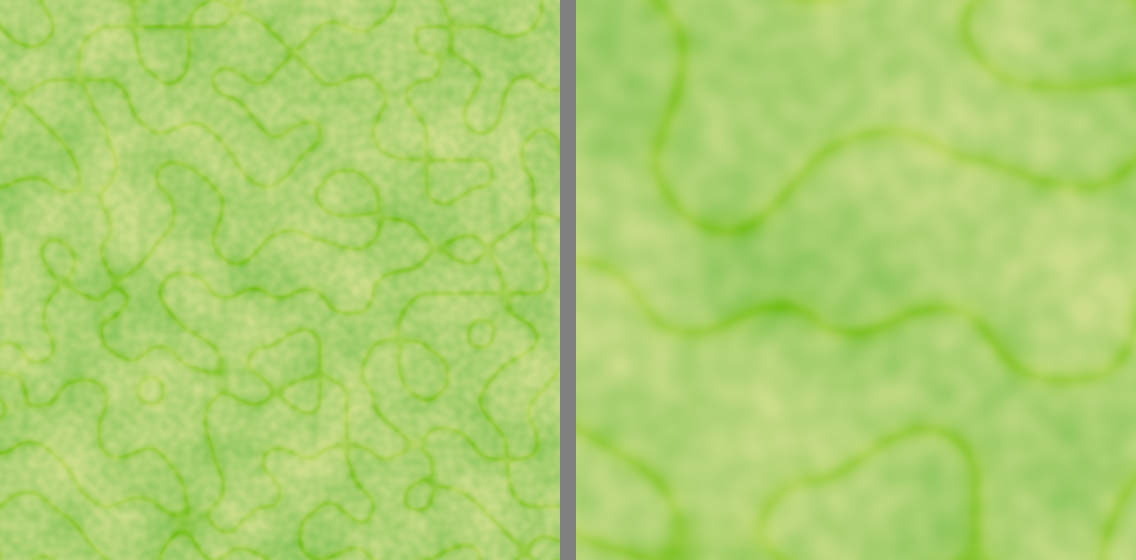
Left, the full canvas; right, a detail of the centre.
Give the GLSL for this texture, as a WebGL 2 fragment shader.

```glsl
#version 300 es
precision highp float;

#define VEIN_SCALE 10.5
#define VEIN_WIDTH 0.0040
#define HALO_WIDTH 0.0095
#define CLOUD_SCALE 7.0
#define GRAIN_SCALE 62.0
#define CLOUD_CONTRAST 1.3
#define SHADE_LEVEL 0.21
#define LIGHT_GREEN vec3(0.75, 0.85, 0.505)
#define DEEP_GREEN vec3(0.45, 0.74, 0.28)
#define VEIN_TINT vec3(-0.085, -0.027, -0.205)

uniform vec2 u_resolution;
out vec4 fragColor;

float hash(vec2 cell) {
    vec3 p = fract(cell.xyx * vec3(0.1031, 0.1030, 0.0973));
    p += dot(p, p.yzx + 33.33);
    return fract((p.x + p.y) * p.z);
}

// Random plane through one lattice corner, sloping in one of eight directions
float cornerRamp(vec2 cell, vec2 corner, vec2 f) {
    float angle = 0.785398 * floor(8.0 * hash(cell + corner + 71.0));
    return dot(vec2(cos(angle), sin(angle)), f - corner);
}

float gradientNoise(vec2 p) {
    vec2 cell = floor(p), f = fract(p);
    vec2 blend = f * f * (3.0 - 2.0 * f);
    float bottom = mix(cornerRamp(cell, vec2(0, 0), f), cornerRamp(cell, vec2(1, 0), f), blend.x);
    float top = mix(cornerRamp(cell, vec2(0, 1), f), cornerRamp(cell, vec2(1, 1), f), blend.x);
    return mix(bottom, top, blend.y);
}

// Approximate distance to the zero contour, in canvas units
float veinDistance(vec2 uv) {
    vec2 p = uv * VEIN_SCALE;
    vec2 e = vec2(0.02, 0.0);
    float n = gradientNoise(p);
    vec2 slope = vec2(gradientNoise(p + e.xy), gradientNoise(p + e.yx)) - n;
    return abs(n) / (max(length(slope) / e.x, 0.5) * VEIN_SCALE);
}

// Broad patches in three octaves plus fine grain
float clouds(vec2 uv) {
    float sum = 0.0, weight = 0.34, scale = CLOUD_SCALE;
    for (int i = 0; i < 3; i++) {
        sum += weight * gradientNoise(uv * scale + 17.3 * float(i + 1));
        weight *= 0.68;
        scale *= 2.0;
    }
    return sum + 0.26 * gradientNoise(uv * GRAIN_SCALE + 5.7);
}

float softLine(float dist, float width) {
    float d = dist / width;
    return exp(-d * d);
}

void main() {
    vec2 uv = gl_FragCoord.xy / u_resolution.y;

    // Mottled ground
    float shade = clamp(SHADE_LEVEL + CLOUD_CONTRAST * clouds(uv), -0.15, 1.0);
    vec3 color = mix(LIGHT_GREEN, DEEP_GREEN, shade);

    // Veins, stronger where the ground is deep
    float dist = veinDistance(uv);
    float vein = 0.55 * softLine(dist, VEIN_WIDTH) + 0.33 * softLine(dist, HALO_WIDTH);
    color += VEIN_TINT * vein * (0.75 + 1.1 * max(shade, 0.0));

    fragColor = vec4(color, 1.0);
}
```
